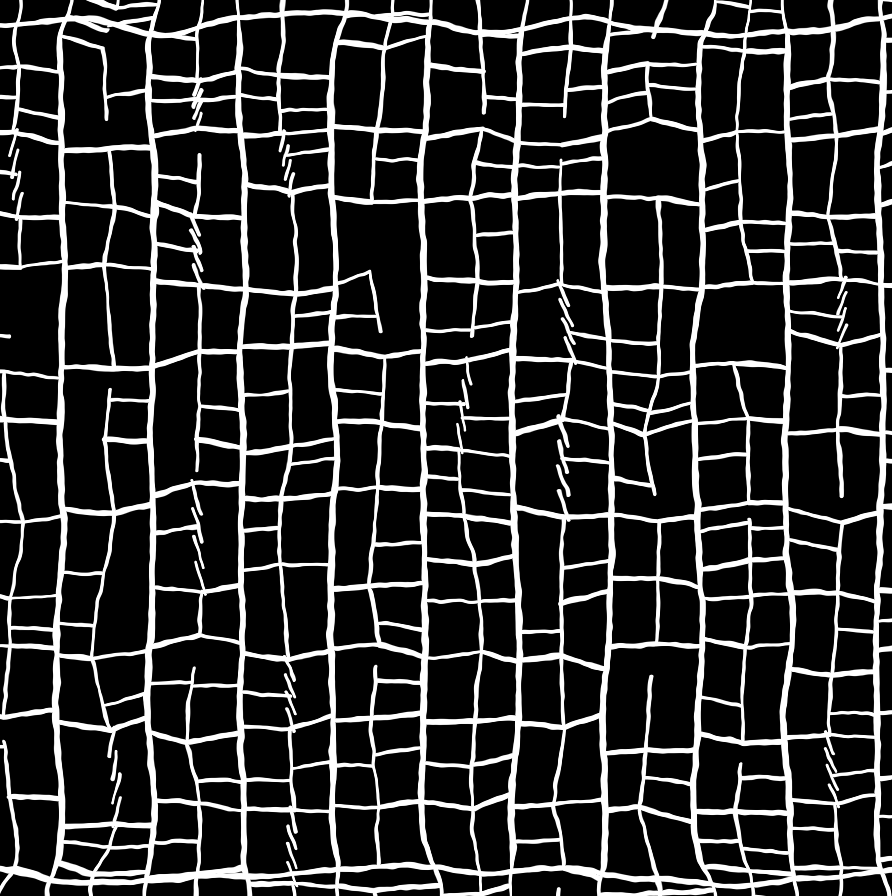
This texture is drawn by a Shadertoy shader. Its source:

```glsl
// Draws a white crack network on black: tall wavering columns, tied by rungs
// and split by thinner broken cracks. Each column is a ladder of jittered
// nodes joined by capsules, and the domain is warped to roughen every line.

const float COLUMN_WIDTH = 0.1015;
const float COLUMN_START = 0.068;
const float RUNG_SPACING = 0.083;
const float MAIN_HALF = 0.0035;
const float RUNG_HALF = 0.0029;
const float THIN_HALF = 0.0021;
const vec3 GROUND = vec3(0.0);
const vec3 CRACK = vec3(1.0);

float hash(vec2 p) {
    vec3 q = fract(vec3(p.xyx) * 0.1031);
    q += dot(q, q.yzx + 33.33);
    return fract((q.x + q.y) * q.z);
}

// Smooth value noise, centred on zero
float noise(vec2 p) {
    vec2 i = floor(p), f = fract(p);
    f = f * f * (3.0 - 2.0 * f);
    float low = mix(hash(i), hash(i + vec2(1, 0)), f.x);
    float high = mix(hash(i + vec2(0, 1)), hash(i + vec2(1, 1)), f.x);
    return mix(low, high, f.y) - 0.5;
}

vec2 noise2(vec2 p) {
    return vec2(noise(p + 40.0), noise(p + vec2(91.0, 157.0)));
}

float capsule(vec2 p, vec2 a, vec2 b, float halfWidth) {
    vec2 pa = p - a, ba = b - a;
    float t = clamp(dot(pa, ba) / dot(ba, ba), 0.0, 1.0);
    return length(pa - ba * t) - halfWidth;
}

// Ladder node: side 0 is the left wall, 1 the middle, 2 the right wall
vec2 node(float column, float row, float side) {
    vec2 id = vec2(column + 20.0, row + 20.0);
    float lift = 0.5 * hash(id) + 0.24 * (hash(id + vec2(side * 37.0, 11.0)) - 0.5);
    float sway = side == 1.0 ? 0.22 * (hash(id + 71.0) - 0.5) : 0.0;
    return vec2((0.5 * side + sway) * COLUMN_WIDTH, (row + lift) * RUNG_SPACING);
}

// Short slanted, overlapping splinters strung from a to b
float splinters(vec2 p, vec2 a, vec2 b, float seed) {
    float d = 1.0;
    float lean = hash(vec2(seed, 5.0)) < 0.5 ? -0.0045 : 0.0045;
    for (float k = 0.0; k < 4.0; k++) {
        vec2 from = mix(a, b, k / 4.0) - vec2(lean, 0.003);
        vec2 to = mix(a, b, (k + 1.0) / 4.0) + vec2(lean, 0.003);
        d = min(d, capsule(p, from, to, THIN_HALF * 0.9));
    }
    return d;
}

// Middle crack of one cell: whole, hanging, splintered or absent
float middleCrack(vec2 p, vec2 a, vec2 b, float style) {
    if (style < 0.74) return capsule(p, a, b, THIN_HALF);
    if (style < 0.82) return capsule(p, a, mix(a, b, 0.7), THIN_HALF);
    if (style < 0.89) return capsule(p, mix(a, b, 0.3), b, THIN_HALF);
    if (style < 0.97) return splinters(p, a, b, style * 1000.0);
    return 1.0;
}

// Rungs and inner cracks of the column; p.x starts at its left wall
float ladder(vec2 p, float column) {
    float d = 1.0, base = floor(p.y / RUNG_SPACING);
    for (float k = -2.0; k <= 1.0; k++) {
        float row = base + k;
        vec2 id = vec2(column + 150.0, row + 60.0);
        vec2 middle = node(column, row, 1.0);
        vec2 above = node(column, row + 1.0, 1.0);
        d = min(d, middleCrack(p, middle, above, hash(id)));
        for (float side = 0.0; side <= 2.0; side += 2.0) {
            vec2 wall = node(column, row, side);
            vec2 wallAbove = node(column, row + 1.0, side);
            vec2 key = id + vec2(side * 53.0, 19.0);
            float width = hash(key) < 0.28 ? THIN_HALF : RUNG_HALF;
            if (hash(key + 7.0) < 0.96) d = min(d, capsule(p, middle, wall, width));
            // Thin half rung between two full ones
            if (hash(key + 31.0) < 0.42) {
                float level = 0.35 + 0.3 * hash(key + 43.0);
                vec2 inner = mix(middle, above, level);
                vec2 outer = mix(wall, wallAbove, level);
                d = min(d, capsule(p, inner, outer, THIN_HALF));
            }
        }
    }
    return d;
}

// Loose arches closing the columns near the lower and upper borders
float borderArch(vec2 p) {
    float fromBorder = min(p.y, 1.0 - p.y);
    float seed = p.y < 0.5 ? 3.0 : 17.0;
    float arch = 0.024 + 0.03 * noise(vec2(p.x * 11.0, seed));
    return abs(fromBorder - arch) * 0.95 - RUNG_HALF;
}

void mainImage(out vec4 fragColor, in vec2 fragCoord) {
    vec2 p = fragCoord / iResolution.y;

    // Broad wander, ragged outline, and stronger shear at the borders
    float border = 1.0 - smoothstep(0.0, 0.07, min(p.y, 1.0 - p.y));
    vec2 q = p + vec2(0.012, 0.007) * noise2(p * vec2(9.0, 10.0));
    q += 0.0026 * noise2(p * 55.0) + 0.0013 * noise2(p * 130.0);
    q.x += 0.04 * border * noise(p * 10.0 + 8.0);

    float place = (q.x - COLUMN_START) / COLUMN_WIDTH;
    float column = floor(place);
    vec2 local = vec2((place - column) * COLUMN_WIDTH, q.y);

    float wall = min(local.x, COLUMN_WIDTH - local.x);
    float d = wall - mix(MAIN_HALF, THIN_HALF, border);
    d = min(d, ladder(local, column));
    d = min(d, borderArch(q));
    d += 0.0009 * noise(p * 45.0 + 60.0);

    float soft = 0.6 / iResolution.y;
    float ink = 1.0 - smoothstep(-soft, soft, d);
    fragColor = vec4(mix(GROUND, CRACK, ink), 1.0);
}
```
